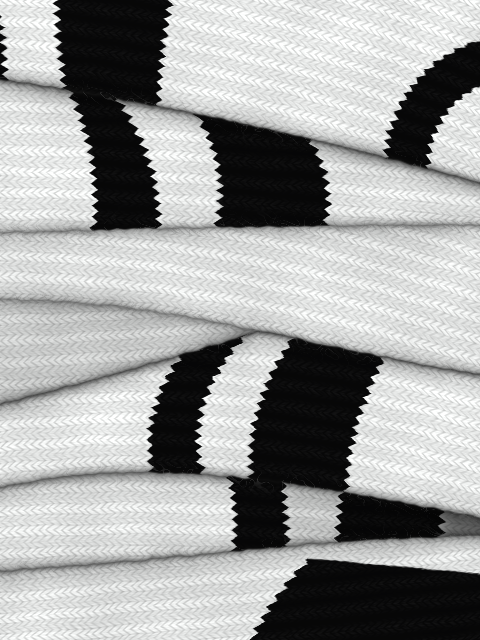
Reproduce this texture procedurally as a Shadertoy shader.

```glsl
// Heaped folds of white ribbed knit with black bands and dark seams between them.
// Each fold is bounded by cubic edges; a bent rib coordinate drives the V stitches,
// which also shift the band borders so that the colour changes in teeth.

const vec2 CANVAS = vec2(5.76, 7.68);     // working units, y runs downward
const float WALE = 0.128;                 // width of one column of V stitches
const float STITCH = 0.092;               // stitch length along the rib
const float SLANT = 0.085;                // how far each V leg leans
const float SOFT = 0.014;                 // edge smoothing
const vec3 WHITE_YARN = vec3(0.925, 0.932, 0.928);
const vec3 BLACK_YARN = vec3(0.027, 0.027, 0.029);
const vec3 SEAM = vec3(0.10, 0.10, 0.098);
const vec3 HAIR = vec3(0.42);
const int FOLDS = 7;
const int BANDS = 8;

// Lower edge of each fold: cubic coefficients in x
const vec4 EDGE[6] = vec4[6](
    vec4(0.95, 0.15, 0.0115, 0.0), vec4(2.79, -0.03, 0.0025, 0.0),
    vec4(3.60, -0.02, 0.062, -0.0055), vec4(4.85, -0.25, -0.01, 0.0),
    vec4(5.85, -0.22, 0.075, -0.0045), vec4(6.85, -0.05, -0.02, 0.0028));
// Slope and bend of the ribs, then brightness and seam depth, per fold
const vec4 FLOW[7] = vec4[7](
    vec4(0.06, 0.030, 0.98, 0.10), vec4(0.03, 0.006, 0.97, 0.55),
    vec4(0.02, 0.027, 0.955, 0.30), vec4(-0.03, -0.012, 0.86, 0.28),
    vec4(-0.12, 0.036, 0.98, 0.50), vec4(-0.06, 0.018, 0.94, 0.42),
    vec4(-0.08, -0.002, 0.95, 0.40));

// Bands: owning fold, height where t = 0, and quadratic borders in t
const int BAND_FOLD[8] = int[8](0, 0, 1, 1, 4, 4, 5, 5);
const float BAND_Y[7] = float[7](0.0, 1.2, 0.0, 0.0, 4.1, 5.8, 6.7);
const vec3 BAND_LEFT[8] = vec3[8](
    vec3(-1.0, 0.0, 0.0), vec3(0.68, 0.0, 0.08), vec3(0.88, 0.42, -0.17),
    vec3(2.24, 0.72, -0.32), vec3(2.30, -0.82, 0.33), vec3(3.48, -0.66, 0.23),
    vec3(2.76, 0.25, -0.26), vec3(4.10, -0.08, 0.0));
const vec3 BAND_RIGHT[8] = vec3[8](
    vec3(-0.06, 0.26, -0.14), vec3(2.05, -0.20, 0.07), vec3(1.42, 0.68, -0.24),
    vec3(3.36, 0.95, -0.39), vec3(2.88, -0.85, 0.36), vec3(4.72, -0.60, 0.16),
    vec3(3.40, 0.12, -0.06), vec3(5.30, 0.0, 0.0));

vec2 gradient(vec2 cell) {
    float a = 6.2832 * fract(sin(dot(cell, vec2(127.1, 311.7))) * 43758.5);
    return vec2(cos(a), sin(a));
}

float noise(vec2 p) {
    vec2 c = floor(p), f = p - c, e = vec2(0.0, 1.0);
    vec2 s = f * f * f * (f * (f * 6.0 - 15.0) + 10.0);
    return mix(mix(dot(gradient(c), f), dot(gradient(c + e.yx), f - e.yx), s.x),
               mix(dot(gradient(c + e), f - e), dot(gradient(c + 1.0), f - 1.0), s.x), s.y);
}

float foldEdge(int i, float x) {
    return dot(EDGE[i], vec4(1.0, x, x * x, x * x * x)) + 0.022 * noise(vec2(x * 7.0, float(i) * 9.3));
}

// Signed distance into the black yarn, positive inside
float blackYarn(int fold, vec2 p) {
    float inside = -1.0;
    float t = p.y - BAND_Y[fold];
    vec3 powers = vec3(1.0, t, t * t);
    for (int b = 0; b < BANDS; b++) {
        if (BAND_FOLD[b] != fold) continue;
        inside = max(inside, min(p.x - dot(BAND_LEFT[b], powers), dot(BAND_RIGHT[b], powers) - p.x));
    }
    // Curved band at the upper right
    if (fold == 0) inside = max(inside, 0.26 - abs(length(p - vec2(6.2, 2.0)) - 1.32));
    // Solid panel at the lower right
    if (fold == 6) inside = min(p.x - (3.72 - t + 0.3 * t * t), t - 0.09 * (p.x - 3.7));
    return inside;
}

vec3 knit(int fold, vec2 p, float top, float bottom) {
    vec4 flow = FLOW[fold];
    // Rib coordinates and V stitches
    float across = p.y - flow.x * p.x - flow.y * p.x * p.x + 0.03 * noise(p * 2.3);
    float side = abs(fract(across / WALE) - 0.5) * 2.0;
    float along = p.x + SLANT * side + 0.022 * noise(p * 6.0 + 3.0);
    float gap = smoothstep(0.35, 1.0, abs(fract(along / STITCH) - 0.5) * 2.0);
    float crease = 1.0 - smoothstep(0.0, 0.3, side);
    float rib = 0.5 + 0.5 * cos(3.14159 * across / WALE);
    float fibre = noise(vec2(along * 16.0, across * 48.0));

    // Yarn colours
    float relief = 1.0 - gap * mix(0.08, 0.16, rib) - 0.06 * crease - 0.09 * (1.0 - rib);
    vec3 white = WHITE_YARN * (relief + 0.09 + 0.09 * fibre);
    vec3 black = BLACK_YARN + 0.045 * (1.0 - gap) * rib * (0.6 + fibre);
    float ink = blackYarn(fold, vec2(along - 0.5 * SLANT, p.y) + 0.012 * fibre);
    vec3 col = mix(white, black, smoothstep(-SOFT, SOFT, ink));

    // Rounded fold: dark under the fold above, dimmer where it turns under
    float below = max(p.y - top, 0.0), above = max(bottom - p.y, 0.0);
    float shade = flow.z * (1.0 + 0.06 * noise(p * 1.2));
    shade *= 1.0 - flow.w * exp(-below * 11.0);
    shade *= 1.0 - 0.30 * exp(-above * 13.0);
    if (fold == 5) shade *= 1.0 - 0.12 * smoothstep(3.2, 3.6, p.x) - 0.4 * smoothstep(4.9, 5.5, p.x);
    return col * shade;
}

void mainImage(out vec4 fragColor, in vec2 fragCoord) {
    vec2 uv = fragCoord / iResolution.xy;
    vec2 p = vec2(uv.x, 1.0 - uv.y) * CANVAS;
    vec3 col = vec3(0.0);
    float top = -9.0, seam = 0.0, fuzz = 0.0;

    // Folds from top to bottom, gathering seams on the way
    for (int i = 0; i < FOLDS; i++) {
        if (i > 0) top = max(top, foldEdge(i - 1, p.x));
        float bottom = i < FOLDS - 1 ? foldEdge(i, p.x) : 9.0;
        float d = p.y - top;
        col = mix(col, knit(i, p, top, bottom), smoothstep(-SOFT, SOFT, d));
        seam = max(seam, FLOW[i].w * exp(-abs(d) * 42.0));
        fuzz = max(fuzz, exp(-abs(d) * 15.0));
    }
    col = mix(col, SEAM, seam);

    // Loose hairs along the seams
    float strand = abs(noise(p * vec2(6.0, 9.0) + 1.5 * noise(p * 4.0)));
    col = mix(col, HAIR, 0.4 * fuzz * (1.0 - smoothstep(0.01, 0.045, strand)));
    fragColor = vec4(clamp(col, 0.0, 1.0), 1.0);
}
```
